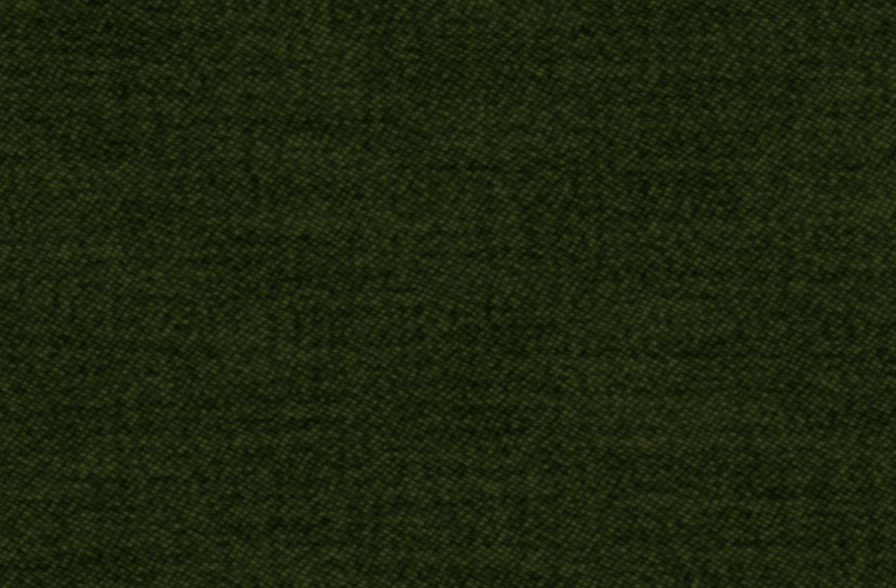
Write a Shadertoy shader that draws this texture.

```glsl
// Dark olive twill cloth: fine slanted grains crossed by faint thread streaks.
#define FALLING vec2(51.0, 98.0)  // counts the ribs that fall to the right
#define RISING vec2(65.0, -53.0)  // counts the steeper gaps across each rib
#define WARP 1.0                  // bending of the threads, in grains
#define RELIEF 0.48               // contrast of grain against gap
#define GRAIN_VARIATION 0.42      // brightness spread between grains
#define FIBRE 0.46                // fine irregular mottling
#define STREAKS 0.25              // long lighter and darker threads
#define CLOUDS 0.10               // broad uneven dye
#define DARK vec3(0.029, 0.063, 0.009)
#define LIGHT vec3(0.190, 0.224, 0.090)

vec2 hash2(vec2 cell) {
    vec3 h = fract(cell.xyx * vec3(0.1031, 0.1030, 0.0973));
    h += dot(h, h.yzx + 33.33);
    return fract((h.xx + h.yz) * h.zy);
}

float cornerSlope(vec2 cell, vec2 corner, vec2 f) {
    float angle = 6.2832 * hash2(cell + corner + 200.0).x;
    return dot(vec2(cos(angle), sin(angle)), f - corner);
}

float gradientNoise(vec2 p) {
    vec2 cell = floor(p), f = fract(p);
    vec2 w = f * f * f * (f * (f * 6.0 - 15.0) + 10.0);
    float low = mix(cornerSlope(cell, vec2(0, 0), f), cornerSlope(cell, vec2(1, 0), f), w.x);
    float high = mix(cornerSlope(cell, vec2(0, 1), f), cornerSlope(cell, vec2(1, 1), f), w.x);
    return mix(low, high, w.y);
}

// Rounded grains on a slanted lattice, each with its own brightness
float weave(vec2 p) {
    vec2 bend = vec2(gradientNoise(p * vec2(10.0, 14.0)),
                     gradientNoise(p * vec2(7.0, 12.0) + 31.0));
    vec2 q = vec2(dot(p, RISING), dot(p, FALLING)) + WARP * bend;
    vec2 f = fract(q) - 0.5;
    float bump = cos(3.1416 * f.x) * cos(3.1416 * f.y);
    float shade = hash2(floor(q) + 150.0).x - 0.5;
    return RELIEF * (bump - 0.405) + GRAIN_VARIATION * shade * (0.4 + bump);
}

// Uneven yarn: fine fibres, long threads both ways, broad clouds
float yarn(vec2 p) {
    float fibre = gradientNoise(p * vec2(68.0, 100.0) + 7.0);
    float weft = gradientNoise(p * vec2(3.0, 46.0) + 13.0);
    float warp = gradientNoise(p * vec2(46.0, 4.0) + 57.0);
    float cloud = gradientNoise(p * vec2(2.5, 6.0) + 91.0);
    return FIBRE * fibre + STREAKS * (weft + 0.5 * warp) + CLOUDS * cloud;
}

void mainImage(out vec4 fragColor, in vec2 fragCoord) {
    // Four samples per pixel smooth the grain edges
    float tone = 0.0;
    for (int i = 0; i < 4; i++) {
        vec2 offset = vec2(i % 2, i / 2) * 0.5 - 0.25;
        vec2 p = (fragCoord + offset) / iResolution.y;
        tone += 0.25 * (weave(p) + yarn(p));
    }
    fragColor = vec4(mix(DARK, LIGHT, clamp(0.5 + tone, 0.0, 1.15)), 1.0);
}
```
